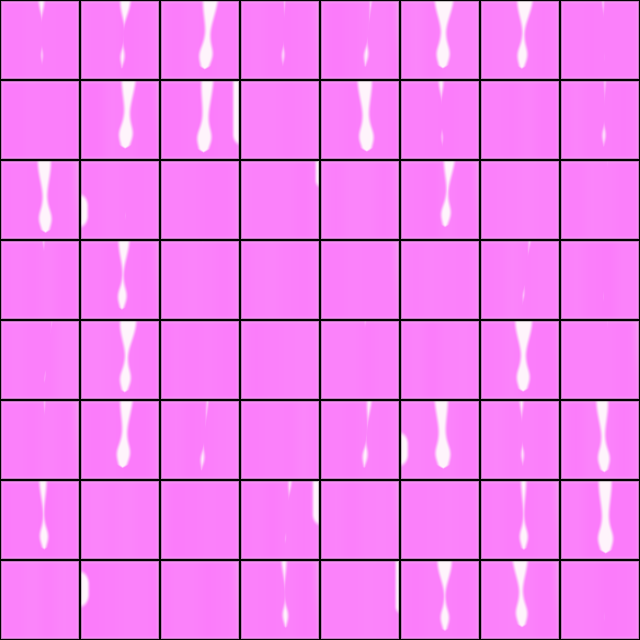
Reproduce this pattern procedurally as a WebGL 1 fragment shader.

```glsl
precision highp float;

uniform vec2 u_resolution;

const float TILES = 8.0;
const float GROUT_HALF_WIDTH = 0.0163;
const vec3 PINK = vec3(0.985, 0.50, 0.98);
const vec3 RIM = vec3(0.97, 0.63, 0.96);
const vec3 GLOSS = vec3(0.995, 0.955, 0.985);
const vec3 GROUT = vec3(0.01);

float hash(vec2 cell, float seed) {
    return fract(sin(dot(cell, vec2(127.1, 311.7)) + seed * 74.7) * 43758.5453);
}

// Smooth value noise along one axis
float noise(float x, vec2 cell) {
    float i = floor(x);
    float f = fract(x);
    float a = hash(cell, i + 20.0);
    float b = hash(cell, i + 21.0);
    return mix(a, b, f * f * (3.0 - 2.0 * f));
}

// Half width of a drip: flared top, thin neck, swollen lower end
float dripWidth(float y, float size, float flare) {
    float d = (y - 0.3) / 0.15;
    float bulb = 0.05 * exp(-d * d);
    float top = flare * smoothstep(0.55, 1.0, y);
    float tip = 0.25 * (1.0 - smoothstep(0.0, 0.17, y));
    return size + bulb + top - tip;
}

// Central reflection, from a faint spot to a full streak
float centralGloss(vec2 p, vec2 cell) {
    float size = 0.05 - 0.18 * hash(cell, 1.0);
    float flare = mix(0.03, 0.09, hash(cell, 2.0));
    float tilt = mix(-0.03, 0.13, pow(hash(cell, 3.0), 2.0));
    float center = mix(0.52, 0.58, hash(cell, 4.0)) + tilt * (p.y - 0.3);
    float shift = 0.07 * (hash(cell, 5.0) - 0.5);
    float width = dripWidth(p.y + shift, size, flare);
    return smoothstep(-0.025, 0.035, width - abs(p.x - center));
}

// Rounded reflection cut off by the side of the tile
float sideGloss(vec2 p, vec2 cell) {
    float isPresent = step(0.84, hash(cell, 6.0));
    float side = step(0.2, hash(cell, 7.0));
    float bottom = mix(0.25, 0.9, hash(cell, 8.0));
    float radius = mix(0.05, 0.12, hash(cell, 9.0));
    float height = mix(bottom + 0.12, 1.2, side);
    vec2 q = vec2(p.x - side, p.y - clamp(p.y, bottom, height));
    float d = length(q * vec2(1.0, 0.7)) - radius;
    return isPresent * (1.0 - smoothstep(-0.03, 0.025, d));
}

vec3 glaze(vec2 p, float edge, vec2 cell) {
    // Faint vertical bands and a small shift of tone per tile
    float tone = 0.03 * (noise(p.x * 5.0, cell) - 0.5);
    tone += 0.015 * (hash(cell, 10.0) - 0.5);
    vec3 color = PINK + vec3(0.0, tone, 0.0);

    // Pale rim and soft sheen near the right side
    float rim = 1.0 - smoothstep(0.01, 0.06, edge);
    float sheen = smoothstep(0.87, 1.0, p.x) * smoothstep(0.1, 0.9, p.y);
    sheen *= 0.5 * smoothstep(0.4, 1.0, hash(cell, 11.0));
    return mix(color, RIM, clamp(0.75 * rim + sheen, 0.0, 1.0));
}

void main() {
    vec2 grid = gl_FragCoord.xy / u_resolution * TILES;
    vec2 cell = floor(grid);
    vec2 p = fract(grid);
    float pixel = TILES / min(u_resolution.x, u_resolution.y);
    vec2 border = min(p, 1.0 - p);
    float edge = min(border.x, border.y);

    vec3 color = glaze(p, edge, cell);
    float gloss = max(centralGloss(p, cell), sideGloss(p, cell));
    color = mix(color, GLOSS, gloss);

    // Dark grout between tiles
    float tileMask = smoothstep(-0.5 * pixel, 0.5 * pixel, edge - GROUT_HALF_WIDTH);
    gl_FragColor = vec4(mix(GROUT, color, tileMask), 1.0);
}
```
